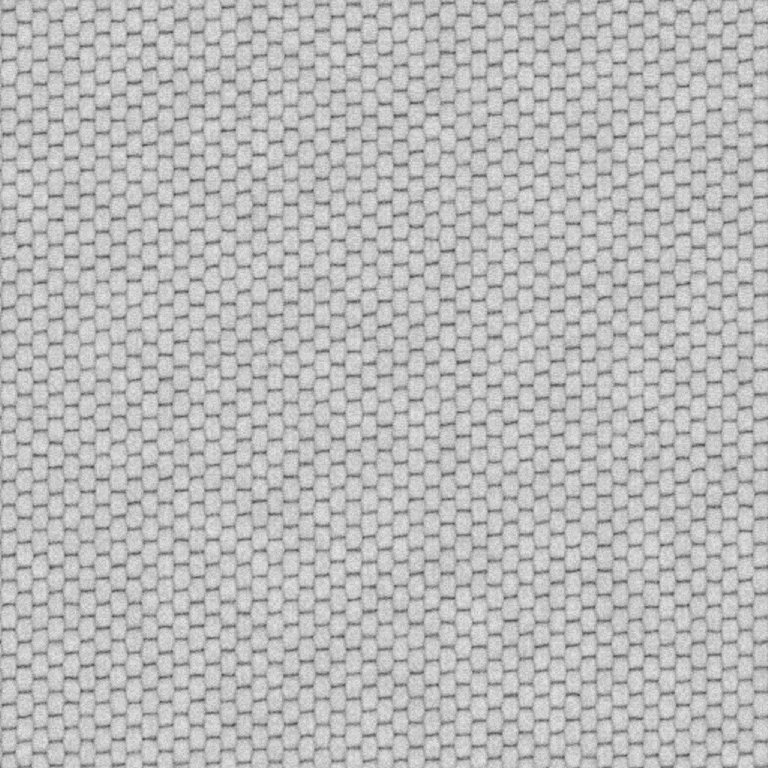
Reproduce this texture procedurally as a WebGL 1 fragment shader.

```glsl
precision highp float;
// Pale grey plain-weave cloth: 49 thread columns by 31 stitches, in half drop with dark gaps.

uniform vec2 u_resolution;

float hash(vec2 p) {
  return fract(sin(dot(p, vec2(127.1, 311.7))) * 43758.5453);
}

float noise(vec2 p) {
  vec2 i = floor(p), f = fract(p);
  f = f * f * (3.0 - 2.0 * f);
  return mix(mix(hash(i), hash(i + vec2(1.0, 0.0)), f.x),
             mix(hash(i + vec2(0.0, 1.0)), hash(i + vec2(1.0, 1.0)), f.x), f.y);
}

// Bell-shaped falloff, 1 at zero
float bell(float x, float width) {
  return exp(-x * x / (width * width));
}

void main() {
  vec2 uv = gl_FragCoord.xy / u_resolution;

  // Slightly uneven threads
  vec2 wobble = vec2(noise(uv * 90.0), noise(uv * 90.0 + 37.0)) - 0.5;

  // Each column climbs 25/49 of a stitch, so the weave closes across the canvas
  float x = uv.x * 49.0 - 0.07 + wobble.x * 0.12;
  float column = floor(x);
  float y = uv.y * 31.0 - column * 25.0 / 49.0 - 0.075 + wobble.y * 0.08;
  vec2 id = vec2(column, floor(y));
  vec2 p = vec2(fract(x), fract(y)) - 0.5;
  float vary = hash(id + 5.0);

  // Rounded thread with soft grooves at its sides, pinched near the gap
  float side = abs(p.x) + 0.05 * cos(6.28318 * p.y);
  float shade = 0.805 + 0.025 * (hash(id + 19.0) - 0.5);
  shade -= 0.13 * smoothstep(0.26, 0.53, side);

  // Soft shadow and dark, frayed gap between stitches
  float gapY = p.y - 0.05 * p.x - 0.03 * (vary - 0.5);
  float span = 1.0 - smoothstep(0.34, 0.54, abs(p.x));
  float fray = 0.65 + 0.7 * noise(uv * vec2(300.0, 380.0));
  shade -= 0.07 * bell(gapY, 0.17) * span;
  shade -= (0.19 + 0.09 * vary) * bell(gapY, 0.075) * span * fray;

  // Fine fibre grain and faint mottling
  float grain = hash(floor(uv * 512.0)) + noise(uv * 330.0) - 1.0;
  shade += 0.085 * grain + 0.025 * (noise(uv * 24.0) - 0.5);

  gl_FragColor = vec4(vec3(clamp(shade, 0.0, 1.0)), 1.0);
}
```
